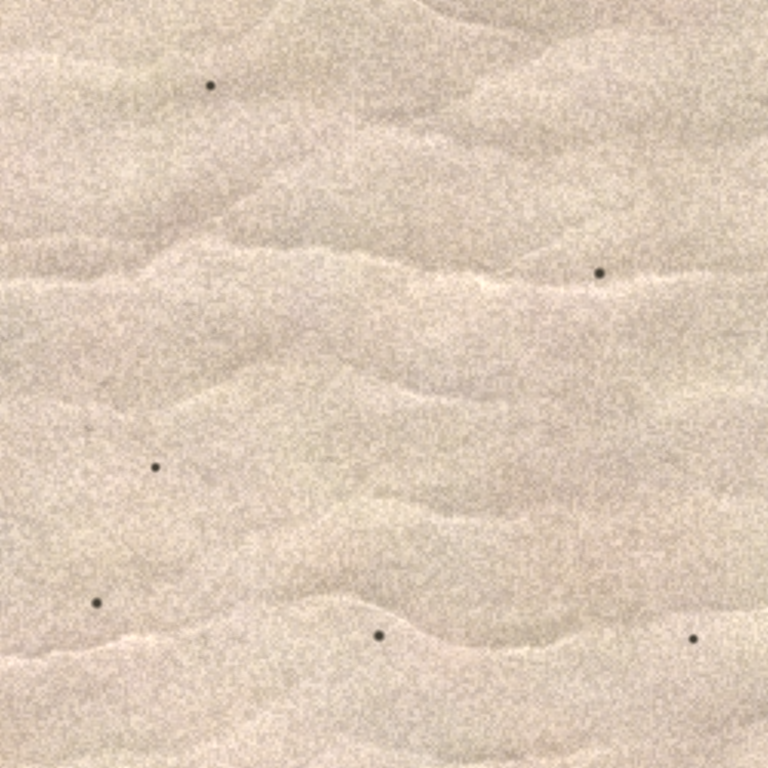
Write a Shadertoy shader that draws this texture.

```glsl
float hash(vec2 p) {
    vec3 q = fract(p.xyx * 0.1031);
    q += dot(q, q.yzx + 33.33);
    return fract((q.x + q.y) * q.z);
}

float noise(vec2 p) {
    vec2 i = floor(p), f = fract(p);
    f = f * f * (3.0 - 2.0 * f);
    return mix(mix(hash(i), hash(i + vec2(1, 0)), f.x),
               mix(hash(i + vec2(0, 1)), hash(i + vec2(1, 1)), f.x), f.y);
}

float fbm(vec2 p) {
    float sum = 0.0, amp = 0.5;
    for (int i = 0; i < 4; i++) {
        sum += amp * noise(p);
        p = mat2(1.6, 1.2, -1.2, 1.6) * p + 7.3;
        amp *= 0.5;
    }
    return sum / 0.9375;
}

// Broken wavy ridges: wide shadow above, ragged bright crest, soft light below
float ripples(vec2 p, float rows, float slope, float seed) {
    float y = p.y - slope * p.x;
    y += 0.13 * (noise(p * vec2(3.5, 2.2) + seed) - 0.5);
    y += 0.045 * (noise(p * vec2(9.0, 6.0) + seed) - 0.5);
    y += 0.014 * (noise(p * 30.0 + seed) - 0.5);
    float row = floor(y * rows + 0.5);
    float d = y - row / rows;
    float presence = noise(vec2(p.x * 4.0 + seed, row * 7.37 + seed));
    float body = smoothstep(0.15, 0.65, presence);
    float ridge = smoothstep(0.42, 0.75, presence) * mix(0.5, 1.2, noise(p * 24.0 + seed));
    float width = mix(0.003, 0.009, noise(p * 12.0 + seed));
    float crest = 0.09 * exp(-d * d / (width * width));
    float shadow = 0.085 * smoothstep(-0.002, 0.016, d) * exp(-max(d, 0.0) / 0.028);
    float glow = 0.055 * smoothstep(0.006, -0.010, d) * exp(min(d, 0.0) / 0.035);
    return ridge * crest + body * (glow - shadow);
}

void mainImage(out vec4 fragColor, in vec2 fragCoord) {
    vec2 p = fragCoord / iResolution.y;

    // Broad undulations, drawn out along the ripples
    vec2 along = vec2(p.x, p.y - 0.25 * p.x);
    float tone = 0.13 * (fbm(along * vec2(3.0, 11.0) + 4.0) - 0.5);
    tone += 0.07 * (fbm(p * vec2(9.0, 16.0) + 31.0) - 0.5);

    // Main ridges and a fainter, steeper set
    tone += ripples(p, 6.0, 0.03, 13.7);
    tone += 0.55 * ripples(p, 4.5, 0.32, 58.2);

    // Sand grains
    tone += 0.115 * (noise(p * 250.0) - 0.5);
    tone += 0.085 * (noise(p * 140.0 + 91.0) - 0.5);

    // Faint clusters of dull flecks
    float cluster = smoothstep(0.65, 0.90, noise(p * 7.0 + 21.0));
    tone -= 0.12 * cluster * smoothstep(0.55, 0.95, fbm(p * vec2(45.0, 70.0)));

    vec3 sand = vec3(0.868, 0.795, 0.723) + tone * vec3(1.0, 0.98, 0.97);

    // Pink and yellow tints, in patches and grain by grain
    float pink = 0.04 * (fbm(p * 7.0 + 70.0) - 0.5) + 0.012 * (noise(p * 120.0 + 40.0) - 0.5);
    float yellow = 0.04 * (fbm(p * 10.0 + 12.0) - 0.5) + 0.03 * (noise(p * 130.0 + 17.0) - 0.5);
    sand += pink * vec3(0.5, -0.5, -0.1) + yellow * vec3(0.2, 0.2, -0.9);

    // Sparse dark specks with soft rims
    for (float i = 0.0; i < 6.0; i++) {
        vec2 center = 0.06 + 0.88 * vec2(hash(vec2(i, 3.7)), hash(vec2(i, 19.1)));
        float radius = mix(0.008, 0.011, hash(vec2(i, 41.0)));
        float speck = 1.0 - smoothstep(0.2 * radius, radius, length(p - center));
        sand = mix(sand, vec3(0.20, 0.18, 0.14), 0.9 * speck);
    }

    fragColor = vec4(clamp(sand, 0.0, 1.0), 1.0);
}
```
